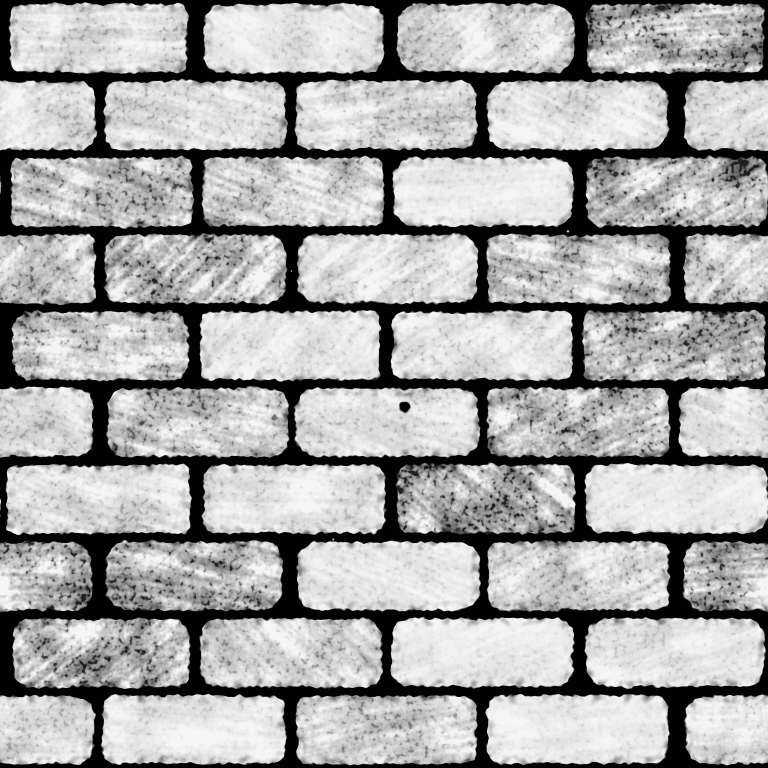
Reproduce this texture procedurally as a WebGL 1 fragment shader.

```glsl
precision highp float;
// Worn whitewashed bricks in running bond, four across and ten rows high, on black mortar.
// Each brick is a rounded box with a noisy outline; its own hashes pick size, tone,
// streak direction and stains, all built from gradient noise.
uniform vec2 u_resolution;

vec2 hash2(vec2 p) {
  vec3 q = fract(p.xyx * vec3(0.1031, 0.1030, 0.0973));
  q += dot(q, q.yzx + 33.33);
  return fract((q.xx + q.yz) * q.zy);
}

float corner(vec2 cell, vec2 offset) {
  float a = 6.2832 * hash2(cell).x;
  return dot(vec2(cos(a), sin(a)), offset);
}

float gradientNoise(vec2 p) {
  vec2 i = floor(p), f = p - i;
  vec2 u = f * f * f * (f * (f * 6.0 - 15.0) + 10.0);
  vec2 e = vec2(1.0, 0.0);
  return mix(mix(corner(i, f), corner(i + e, f - e), u.x),
             mix(corner(i + e.yx, f - e.yx), corner(i + 1.0, f - 1.0), u.x), u.y);
}

float fbm(vec2 p) {
  float sum = 0.0, gain = 1.0;
  for (int i = 0; i < 4; i++) {
    sum += gain * gradientNoise(p);
    p = p * 2.03 + 7.1;
    gain *= 0.55;
  }
  return sum;
}

float roundedBox(vec2 p, vec2 halfSize, float radius) {
  vec2 q = abs(p) - halfSize + radius;
  return length(max(q, 0.0)) + min(max(q.x, q.y), 0.0) - radius;
}

// Brightness of a brick face; d is the signed distance to its outline.
float brickTone(vec2 q, float d, vec2 id) {
  vec2 look = hash2(id + 51.7);
  float grime = mix(0.15, 1.25, pow(look.x, 1.5));

  // Scratches run along a direction chosen per brick.
  float angle = mix(-0.8, 0.8, look.y);
  vec2 along = vec2(cos(angle), sin(angle));
  vec2 s = vec2(dot(q, along), dot(q, vec2(-along.y, along.x)));
  s.y += 0.006 * gradientNoise(q * 11.0);
  float streak = gradientNoise(s * vec2(9.0, 75.0)) + 0.6 * gradientNoise(s * vec2(16.0, 170.0));

  float cloud = fbm(q * 15.0);
  float grain = gradientNoise(q * 130.0) + 0.7 * gradientNoise(q * 240.0);
  float stain = grime * (0.2 + 0.33 * cloud + 0.27 * streak + 0.17 * grain);

  // Dark flecks gather in the stained patches and along the rim.
  float fleck = smoothstep(0.25, 0.75, grain + 0.5 * cloud);
  float rim = smoothstep(-0.014, -0.001, d) * max(gradientNoise(q * 75.0) + 0.05, 0.0);
  stain = max(stain, 0.0) + 0.3 * grime * fleck + 0.7 * rim;
  return clamp(0.96 - stain, 0.12, 0.97);
}

void main() {
  vec2 uv = gl_FragCoord.xy / u_resolution;
  float soft = max(0.0012, 0.8 / min(u_resolution.x, u_resolution.y));

  // Running bond: every other row slides by half a brick.
  float row = floor(uv.y * 10.0);
  float x = uv.x * 4.0 - 0.02 + 0.5 * (1.0 - mod(row, 2.0));
  vec2 id = vec2(mod(floor(x), 4.0), row) + 1.0;
  vec2 p = (vec2(fract(x), fract(uv.y * 10.0)) - 0.5) * vec2(0.25, 0.1);

  // Position, size and corner radius vary a little; the outline is chipped.
  vec2 shape = hash2(id * 3.7 + 12.3);
  vec2 jitter = hash2(id * 5.3 + 27.1) - 0.5;
  vec2 q = p + 3.0 * hash2(id + 8.9);
  float d = roundedBox(p - jitter * vec2(0.006, 0.001),
                       vec2(0.1165 + 0.005 * (shape.x - 0.5), 0.0442),
                       mix(0.009, 0.027, shape.y));
  d += 0.003 * gradientNoise(q * 45.0) + 0.0035 * gradientNoise(q * 125.0);
  float face = 1.0 - smoothstep(-soft, soft, d);

  float tone = brickTone(q, d, id);

  // One round pit near the middle of the wall.
  float pit = length(uv - vec2(0.527, 0.47)) + 0.002 * gradientNoise(uv * 140.0);
  tone *= smoothstep(0.0055, 0.0085, pit);

  // A few pale crumbs lie in the mortar.
  float crumb = smoothstep(0.6, 0.7, gradientNoise(q * 85.0 + 40.0));
  float shade = mix(0.006 + 0.8 * crumb, tone, face);
  gl_FragColor = vec4(vec3(shade), 1.0);
}
```
